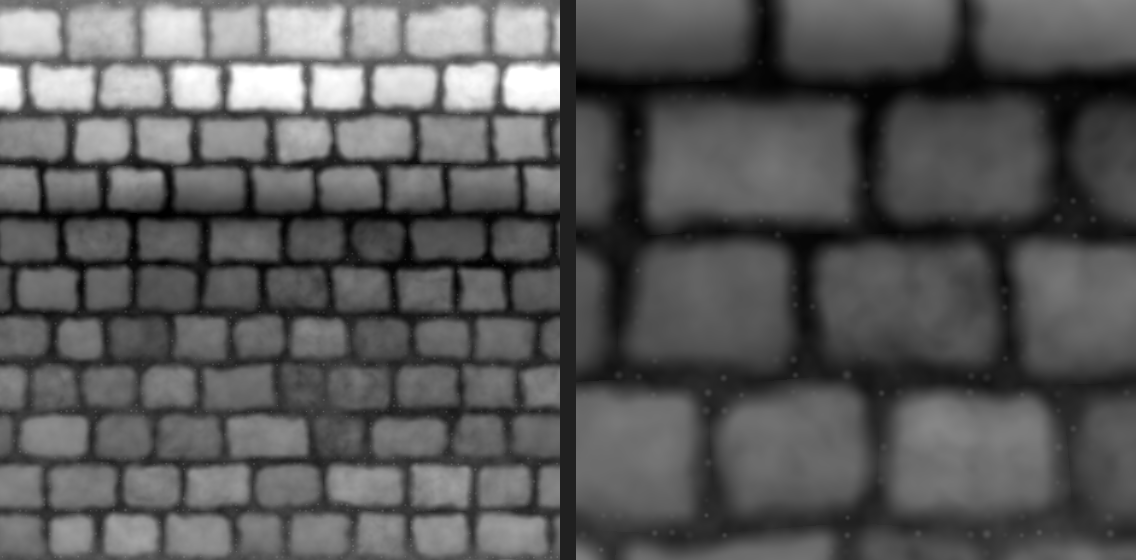
Left, the full canvas; right, a detail of the centre.
This texture is drawn by a WebGL 2 fragment shader. Its source:

```glsl
#version 300 es
precision highp float;
// Grey cobble wall: eleven uneven courses of eight or nine rounded stones.
// Each stone is a soft, wobbling rounded box with its own tone and mottling,
// set in thin dark mortar; a broad shadow crosses the middle courses.
uniform vec2 u_resolution;
out vec4 fragColor;

#define COURSES 11
#define COURSE_SKEW 0.021
#define JITTER 0.32
#define JOINT 0.005
#define EDGE_SOFTNESS 0.018
#define WOBBLE 0.006
#define TONE_SPREAD 0.16
#define MOTTLE 0.15
#define SPECK_CELLS 96.0

// Per course, from the top: stone count, joint offset, face tone.
const float COUNT[COURSES] = float[](8., 8., 8., 8., 8., 9., 9., 9., 8., 8., 9.);
const float OFFSET[COURSES] = float[](.85, .27, .86, .51, -.03, .21, .71, .32, .30, .76, .70);
const float TONE[COURSES] = float[](.80, .96, .63, .57, .36, .38, .39, .44, .48, .52, .53);

vec2 hash2(vec2 p) {
  vec3 q = fract(p.xyx * vec3(.1031, .1030, .0973));
  q += dot(q, q.yzx + 33.33);
  return fract((q.xx + q.yz) * q.zy);
}

float cornerSlope(vec2 cell, vec2 toPoint, float freq) {
  float angle = 6.2832 * hash2(mod(cell, freq) + freq).x;
  return dot(vec2(cos(angle), sin(angle)), toPoint);
}

// Gradient noise that wraps over the unit canvas, about -0.7 to 0.7.
float noise(vec2 uv, float freq) {
  vec2 p = uv * freq, c = floor(p), f = p - c;
  vec2 w = f * f * f * (f * (f * 6. - 15.) + 10.);
  vec2 e = vec2(1, 0);
  float low = mix(cornerSlope(c, f, freq), cornerSlope(c + e, f - e, freq), w.x);
  float high = mix(cornerSlope(c + e.yx, f - e.yx, freq), cornerSlope(c + 1., f - 1., freq), w.x);
  return mix(low, high, w.y);
}

// Position of a vertical joint, in stone widths.
float jointAt(float i, int course) {
  float id = mod(i, COUNT[course]);
  return i + JITTER * (hash2(vec2(id + 3., float(course) * 7. + 11.)).x - .5);
}

float roundedBox(vec2 p, vec2 halfSize, float radius) {
  vec2 q = abs(p) - halfSize + radius;
  return length(max(q, 0.)) + min(max(q.x, q.y), 0.) - radius;
}

// Small pale grains, at most one per cell and mostly faint.
float specks(vec2 uv) {
  vec2 p = uv * SPECK_CELLS, cell = floor(p);
  vec2 h = hash2(cell + 41.), k = hash2(cell + 173.);
  float radius = mix(.2, .4, k.x);
  float spot = 1. - smoothstep(0., radius, length(p - cell - .4 - .2 * h));
  return spot * smoothstep(.55, 1., k.y);
}

void main() {
  vec2 uv = gl_FragCoord.xy / u_resolution;
  float depth = 1. - uv.y;

  // Courses: taller near the top, gently undulating.
  float t = fract(depth + .005 * noise(uv, 5.) + .006 * noise(uv, 11.));
  float level = float(COURSES) * (t - COURSE_SKEW * sin(3.14159 * sqrt(t)));
  int course = int(clamp(floor(level), 0., float(COURSES - 1)));
  float count = COUNT[course];

  // Find the two joints that enclose this point.
  float x = (uv.x + .008 * noise(uv, 13.)) * count - OFFSET[course];
  float i = floor(x);
  if (x < jointAt(i, course)) i -= 1.;
  else if (x >= jointAt(i + 1., course)) i += 1.;
  float left = jointAt(i, course), right = jointAt(i + 1., course);
  vec2 stoneId = vec2(mod(i, count), course);
  vec2 look = hash2(stoneId * 5. + 67.), form = hash2(stoneId * 9. + 131.);

  // Stone outline, slightly tilted and irregular.
  vec2 local = vec2((x - .5 * (left + right)) / count, (float(course) + .5 - level) / float(COURSES));
  vec2 halfSize = vec2(.5 * (right - left) / count, .5 / float(COURSES)) - .5 * JOINT;
  halfSize -= vec2(.002, .003) * form;
  float lift = local.y / halfSize.y;
  local += vec2(-local.y, local.x) * .08 * (form.x - .5);
  float d = roundedBox(local, halfSize, mix(.012, .026, form.y));
  d += WOBBLE * (noise(uv, 26.) + .5 * noise(uv, 53.));
  float stone = 1. - smoothstep(.005 - EDGE_SOFTNESS, .005, d);

  // Stone face: own tone, top light, cloudy stains and soft pits.
  float cloud = noise(uv, 21.) + .8 * noise(uv, 43.);
  float grain = .6 * noise(uv, 83.) + .15 * noise(uv, 167.);
  float pits = smoothstep(.05, .6, noise(uv, 59.)) * look.y;
  float face = TONE[course] + TONE_SPREAD * (look.x - .5) - .1 * smoothstep(.88, 1., look.y);
  face += lift * (.03 + .06 * smoothstep(.5, .9, TONE[course]));
  face += MOTTLE * mix(.35, 1., look.y) * (.6 * cloud + .25 * grain) - .04 * pits;
  face *= 1. - .1 * smoothstep(-.026, -.004, d);

  // Mortar: pale at both ends, almost black in the shaded middle.
  float mortar = mix(.46, .04, smoothstep(0., .39, depth));
  mortar += .15 * smoothstep(.42, .72, depth) + .12 * smoothstep(.95, 1., depth);
  mortar += .08 * noise(uv, 9.) + .07 * noise(uv, 47.) + .02 * noise(uv, 139.);
  mortar += .12 * specks(uv);

  // Patchy shadow band below the fourth course.
  float band = (depth - .375) / .04;
  float shade = exp(-band * band) * (.32 + .4 * noise(uv, 4.));
  float grey = mix(max(mortar, .02), face, stone) * (1. - shade);
  grey += .06 * noise(uv, 6.);
  fragColor = vec4(vec3(clamp(grey, 0., 1.)), 1.);
}
```
